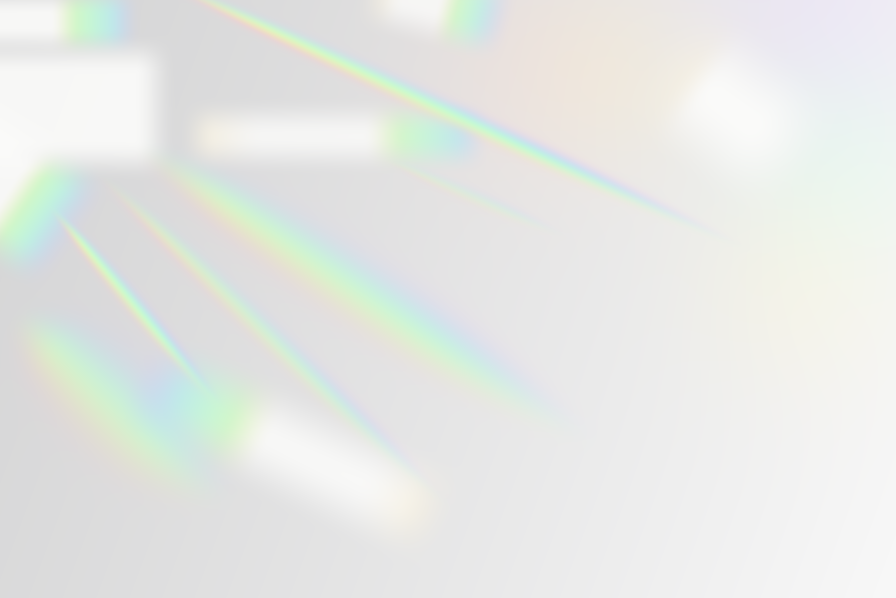
Write a Shadertoy shader that draws this background.

```glsl
// Soft prismatic light leaks and rainbow streaks over a pale grey gradient.

const float TAU = 6.2831853;
const vec3 SHADE = vec3(0.832, 0.832, 0.835);   // dark end of the backdrop
const vec3 LIGHT = vec3(0.970, 0.970, 0.970);   // bright end of the backdrop
const vec3 FLARE_WHITE = vec3(0.985, 0.985, 0.980);
const float PASTEL_FLOOR = 0.74;                // darkest channel of a rainbow tint
const float PASTEL_RANGE = 0.24;
const float HALO_GAIN = 0.055;

// Hue 0 is red, 0.2 yellow, 0.4 green, 0.6 cyan, 0.8 blue, 1 violet.
vec3 spectrum(float hue) {
    return 0.5 + 0.5 * cos(TAU * (0.8 * clamp(hue, 0.0, 1.05) - vec3(0.0, 0.333, 0.667)));
}

vec3 pastel(float hue) {
    return PASTEL_FLOOR + PASTEL_RANGE * spectrum(hue);
}

// Tapered ray from a to b: hue runs across the width and drifts along the length.
vec3 streak(vec3 base, vec2 p, vec2 a, vec2 b, float width, float drift, float strength) {
    vec2 axis = b - a;
    float len = length(axis);
    vec2 dir = axis / len;
    float along = dot(p - a, dir) / len;
    float centred = clamp(2.0 * along - 1.0, -1.0, 1.0);
    float taper = 1.0 - 0.6 * centred * centred;
    float across = dot(p - a, vec2(-dir.y, dir.x)) / (width * taper);
    float fade = smoothstep(0.0, 0.22, along) * (1.0 - smoothstep(0.6, 1.0, along));
    float mask = exp(-1.8 * across * across) * fade;
    float hue = 0.45 + 0.38 * across + drift * (along - 0.5);
    return mix(base, pastel(hue), mask * strength);
}

// Blurred box, white with a warm tail, dispersing into colour past whiteEnd.
vec3 flare(vec3 base, vec2 p, vec2 centre, vec2 extent, float angle,
           float blur, float whiteEnd, float strength) {
    float c = cos(angle), s = sin(angle);
    vec2 q = p - centre;
    q = vec2(c * q.x + s * q.y, c * q.y - s * q.x);
    vec2 edge = 1.0 - smoothstep(extent - blur, extent + blur, abs(q));
    float u = q.x / extent.x;
    float spread = (u - whiteEnd) / max(1.0 - whiteEnd, 0.1);
    vec3 tint = mix(FLARE_WHITE, pastel(0.2 + 0.52 * spread), smoothstep(0.0, 0.4, spread));
    tint = mix(tint, vec3(0.97, 0.94, 0.86), 0.8 * smoothstep(0.5, 1.05, -u));
    return mix(base, tint, edge.x * edge.y * strength);
}

// Wide, faint coloured haze.
vec3 halo(vec2 p, vec2 centre, float radius, float hue) {
    vec2 q = (p - centre) / radius;
    return HALO_GAIN * (spectrum(hue) - 0.5) * exp(-dot(q, q));
}

void mainImage(out vec4 fragColor, in vec2 fragCoord) {
    vec2 p = fragCoord / iResolution.y;
    vec2 uv = fragCoord / iResolution.xy;

    // Backdrop
    float ramp = 0.8 * uv.x + 0.2 * (1.0 - uv.y);
    vec3 col = mix(SHADE, LIGHT, pow(ramp, 1.15));

    // Iridescent haze on the right
    col += halo(p, vec2(0.90, 0.88), 0.20, 0.05);
    col += halo(p, vec2(1.05, 0.88), 0.16, 0.20);
    col += halo(p, vec2(1.36, 0.98), 0.22, 0.92);
    col += halo(p, vec2(1.40, 0.74), 0.17, 0.50);
    col += halo(p, vec2(1.33, 0.52), 0.18, 0.18);

    // Broad dispersed bands, lower left
    col = streak(col, p, vec2(0.02, 0.48), vec2(0.39, 0.15), 0.090, 0.20, 0.70);

    // White flares with prismatic ends
    col = flare(col, p, vec2(0.488, 0.248), vec2(0.250, 0.052), 2.70, 0.050, 0.15, 0.85);
    col = flare(col, p, vec2(0.560, 0.772), vec2(0.230, 0.034), 0.00, 0.032, 0.20, 0.80);
    col = flare(col, p, vec2(0.730, 0.995), vec2(0.100, 0.045), -0.25, 0.035, 0.00, 0.80);
    col = flare(col, p, vec2(0.060, 0.965), vec2(0.150, 0.037), 0.00, 0.028, 0.15, 0.90);
    col = flare(col, p, vec2(0.000, 0.690), vec2(0.125, 0.085), -0.60, 0.040, 0.10, 0.90);
    col = flare(col, p, vec2(0.060, 0.820), vec2(0.200, 0.090), 0.00, 0.035, 2.00, 0.90);
    col = flare(col, p, vec2(1.227, 0.815), vec2(0.105, 0.070), -0.65, 0.070, 2.00, 0.95);

    // Rainbow streaks
    col = streak(col, p, vec2(0.220, 0.760), vec2(1.010, 0.250), 0.062, 0.35, 0.75);
    col = streak(col, p, vec2(0.150, 0.720), vec2(0.775, 0.135), 0.026, 0.65, 0.55);
    col = streak(col, p, vec2(0.080, 0.660), vec2(0.380, 0.310), 0.018, 0.30, 0.95);
    col = streak(col, p, vec2(0.640, 0.735), vec2(0.960, 0.600), 0.016, 0.40, 0.28);
    col = streak(col, p, vec2(0.230, 1.050), vec2(1.270, 0.575), 0.021, 0.60, 0.95);

    fragColor = vec4(clamp(col, 0.0, 1.0), 1.0);
}
```
